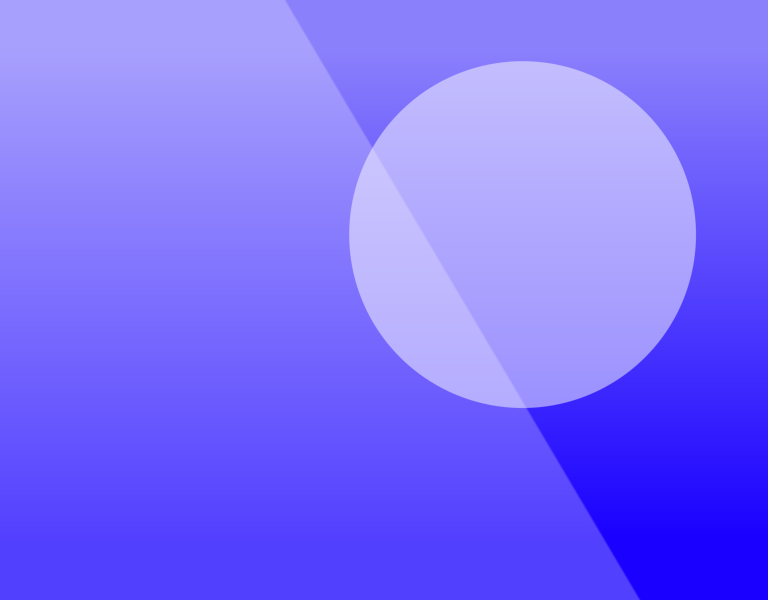
Give the GLSL for this background, as a WebGL 1 fragment shader.

```glsl
precision mediump float;
// Blue vertical gradient with a pale slanted panel and a translucent white disc.

uniform vec2 u_resolution;

const vec3 PERIWINKLE = vec3(0.545, 0.502, 0.988);
const vec3 DEEP_BLUE = vec3(0.098, 0.0, 1.0);
const vec3 WHITE = vec3(1.0);

// Coverage of a shape from its signed distance (negative inside).
float coverage(float dist, float softness) {
  return 1.0 - smoothstep(-softness, softness, dist);
}

float discDistance(vec2 p, vec2 center, float radius) {
  return length(p - center) - radius;
}

// Signed distance to the line through a and b, negative on its left side.
float lineDistance(vec2 p, vec2 a, vec2 b) {
  vec2 dir = normalize(b - a);
  return dot(p - a, vec2(dir.y, -dir.x));
}

vec3 verticalGradient(float y, float low, float high, vec3 bottom, vec3 top) {
  return mix(bottom, top, clamp((y - low) / (high - low), 0.0, 1.0));
}

void main() {
  // Canvas height is one unit.
  vec2 p = gl_FragCoord.xy / u_resolution.y;
  float pixel = 1.0 / u_resolution.y;

  // Backdrop, flat near the top and bottom
  vec3 color = verticalGradient(p.y, 0.1, 0.92, DEEP_BLUE, PERIWINKLE);

  // Slanted panel on the left
  float panel = lineDistance(p, vec2(1.0667, 0.0), vec2(0.475, 1.0));
  color = mix(color, WHITE, 0.25 * coverage(panel, max(0.0025, pixel)));

  // Translucent disc over both halves
  float disc = discDistance(p, vec2(0.871, 0.609), 0.289);
  color = mix(color, WHITE, 0.5 * coverage(disc, 0.75 * pixel));

  gl_FragColor = vec4(color, 1.0);
}
```
